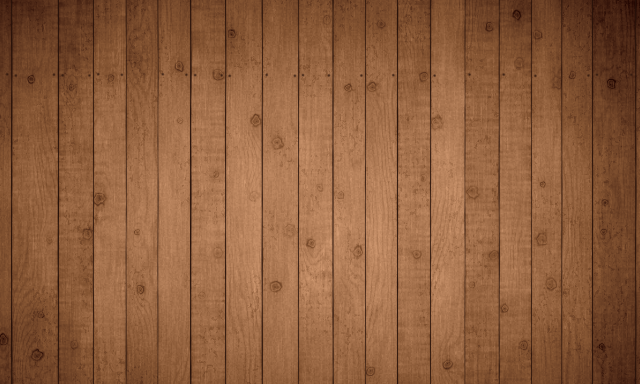
This texture is drawn by a Shadertoy shader. Its source:

```glsl
// Wall of upright, weathered brown planks with knots, nail holes and thin dark gaps.
// Plank edges follow one spacing formula; each plank seeds its own grain field,
// which bends around the knots. All lengths are fractions of the canvas width.

const int   LAST_EDGE   = 20;
const float PITCH       = 0.0518;   // typical plank width
const float WALL_CENTER = 0.509;
const float GAP_HALF    = 0.0007;
const float KNOT_CELL   = 0.088;    // vertical room for one possible knot
const float KNOT_CHANCE = 0.47;
const float NAIL_HEIGHT = 0.804;    // fraction of canvas height
const float RING_RATE   = 130.0;
const float BRIGHTNESS  = 1.05;
const vec3  DARK_WOOD   = vec3(0.27, 0.13, 0.07);
const vec3  MID_WOOD    = vec3(0.52, 0.33, 0.195);
const vec3  PALE_WOOD   = vec3(0.72, 0.51, 0.36);
const vec3  GAP_COLOR   = vec3(0.15, 0.065, 0.035);

float hash(vec2 p) {
    vec3 q = fract(vec3(p.xyx) * 0.1031);
    q += dot(q, q.yzx + 33.33);
    return fract((q.x + q.y) * q.z);
}

float noise(vec2 p) {
    vec2 i = floor(p), f = fract(p);
    f = f * f * (3.0 - 2.0 * f);
    return mix(mix(hash(i), hash(i + vec2(1, 0)), f.x),
               mix(hash(i + vec2(0, 1)), hash(i + vec2(1, 1)), f.x), f.y);
}

// Octaves are rotated to hide the lattice
float fbm(vec2 p) {
    float sum = 0.0, amp = 0.5;
    for (int i = 0; i < 4; i++) {
        sum += amp * noise(p);
        p = mat2(1.6, 1.2, -1.2, 1.6) * p + 17.1;
        amp *= 0.5;
    }
    return sum;
}

// Left edge of plank i: even pitch, slow drift, ripple, wider boards at both ends.
float plankEdge(float i) {
    float u = (i - 9.0) / 9.0;
    float drift = 0.004 + 0.0075 * sin(0.33 * (i - 7.0)) + 0.0033 * sin(i - 0.6);
    return WALL_CENTER + PITCH * (i - 9.0) + drift
         + 0.021 * sign(u) * pow(abs(u), 21.0);
}

vec3 woodColor(float t) {
    vec3 c = mix(DARK_WOOD, MID_WOOD, clamp(t / 0.57, -0.5, 1.0));
    return c + (PALE_WOOD - MID_WOOD) * max(t - 0.57, 0.0) / 0.43;
}

void mainImage(out vec4 fragColor, in vec2 fragCoord) {
    float px = 1.0 / iResolution.x;
    float height = iResolution.y * px;
    vec2 p = fragCoord * px;
    vec2 view = 2.0 * fragCoord / iResolution.xy - 1.0;
    p.x += 0.0005 * (noise(vec2(p.x * 9.0, p.y * 10.0)) - 0.5);

    // Find the plank and its two edges
    float id = -1.0;
    for (int i = 0; i <= LAST_EDGE; i++)
        if (plankEdge(float(i)) <= p.x) id = float(i);
    float left = plankEdge(id), right = plankEdge(id + 1.0);
    float edgeDist = min(p.x - left, right - p.x);
    float side = p.x - left < right - p.x ? 0.0 : 1.0;
    vec2 seed = vec2(id * 19.7 + 40.0, id * 7.3 + 60.0);
    float character = hash(seed);

    // Knots: lopsided rims and cores darken, their swell bends the grain
    float swell = 0.0, knotShade = 0.0, knotMask = 0.0;
    float lo = max(left, -0.03), hi = min(right, 1.03);
    for (int j = -1; j <= 1; j++) {
        vec2 cell = vec2(id + 5.0, floor(p.y / KNOT_CELL) + float(j) + 11.0);
        if (hash(cell * 1.7 + 3.0) > KNOT_CHANCE) continue;
        float size = hash(cell + 71.0), turn = 6.2832 * hash(cell + 37.0);
        vec2 center = vec2(mix(lo, hi, 0.15 + 0.7 * hash(cell + 23.0)),
                           (cell.y - 11.0 + 0.2 + 0.6 * hash(cell + 47.0)) * KNOT_CELL);
        float radius = mix(0.0042, 0.0095, size);
        vec2 d = (p - center) / radius;
        d += 0.55 * (vec2(noise(p * 190.0), noise(p * 190.0 + 50.0)) - 0.5);
        float r = length(d * vec2(1.0, 0.9));
        float lean = 0.6 + 0.4 * dot(d, vec2(cos(turn), sin(turn))) / (length(d) + 0.3);
        float body = 1.0 - smoothstep(0.85, 1.2, r);
        float rim = exp(-pow((r - 0.95) * 4.6, 2.0)) * lean;
        float core = exp(-dot(d, d) * 8.0);
        float depth = 0.35 + 0.65 * hash(cell + 91.0);
        knotShade += depth * (body * (0.09 + 0.08 * cos(r * 14.0)) + 0.42 * rim
                   + 0.38 * core + 0.1 * exp(-dot(d, d * vec2(0.25, 0.07))));
        knotMask = max(knotMask, body);
        swell += 3.0 * exp(-dot(d, d * vec2(0.16, 0.035)));
    }

    // Growth rings: thin contours of a tall, stretched field
    float bend = noise(p * vec2(26.0, 4.5) + seed) + 0.2 * fbm(p * vec2(80.0, 18.0) + seed);
    float field = (p.x - left) * RING_RATE * (0.4 + 0.6 * character) + 8.0 * bend + swell;
    float ring = pow(0.5 + 0.5 * sin(6.2832 * field), 3.0);
    float ringFade = smoothstep(0.4, 0.8, noise(p * vec2(30.0, 9.0) + seed + 80.0));
    float grain = (ring - 0.31) * mix(0.025, 0.12, ringFade) * (1.0 - knotMask);

    // Fibres, blotches, pits and cross-cut saw marks
    float fibre = noise(p * vec2(512.0, 36.0) + seed) - 0.5;
    float grit = noise(p * vec2(560.0, 480.0) + seed) - 0.5;
    float blotch = fbm(p * vec2(24.0, 10.0) + seed) - 0.47;
    float pits = smoothstep(0.57, 0.70, fbm(p * vec2(270.0, 190.0) + seed))
               * smoothstep(0.42, 0.75, noise(p * vec2(32.0, 16.0) + seed + 31.0));
    float flecks = smoothstep(0.86, 0.95, noise(p * vec2(400.0, 70.0) + seed));
    float saw = noise(vec2(p.x * 34.0, p.y * 250.0) + seed) - 0.5;
    float sawAmount = smoothstep(0.4, 0.85, hash(seed + 9.0))
                    * (0.4 + 0.6 * exp(-edgeDist * 130.0));

    // Broad light: bright middle, dark corners
    float tone = BRIGHTNESS - 0.58 * pow(abs(view.x + 0.04), 2.1)
               - 0.45 * pow(abs(view.y + 0.12), 2.0);
    tone += 0.16 * (hash(seed + 4.0) - 0.5);
    tone += -grain + 0.11 * fibre + 0.13 * grit + 0.28 * blotch;
    tone += 0.24 * saw * sawAmount + 0.09 * flecks - 0.16 * pits;
    tone -= knotShade + 0.12 * exp(-edgeDist * 420.0);
    vec3 color = woodColor(tone);

    // One nail hole beside each edge
    float nailKey = hash(seed + 13.0 + side * 5.0);
    vec2 nail = vec2(edgeDist - 0.0055 - 0.002 * nailKey,
                     p.y - NAIL_HEIGHT * height - 0.004 * (nailKey - 0.5));
    float hole = 1.0 - smoothstep(0.0009 - 0.5 * px, 0.0018 + px, length(nail));
    color = mix(color, GAP_COLOR, hole * step(0.2, nailKey) * 0.75);

    // Gaps vary in width and depth, from edge to edge and along each edge
    float edgeId = id + side;
    float gapKey = hash(vec2(edgeId + 3.0, 8.0));
    float wear = noise(vec2(edgeId * 5.0 + 20.0, p.y * 45.0));
    float gapHalf = GAP_HALF * (0.6 + 0.6 * gapKey + 0.35 * wear);
    float gap = 1.0 - smoothstep(gapHalf - 0.5 * px, gapHalf + 0.6 * px, edgeDist);
    color = mix(color, GAP_COLOR, gap * (0.6 + 0.25 * gapKey + 0.15 * wear));

    fragColor = vec4(clamp(color, 0.0, 1.0), 1.0);
}
```
